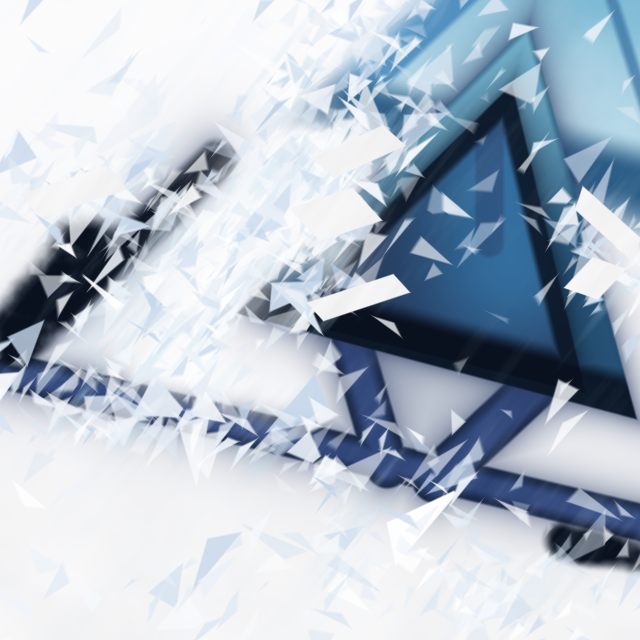
Reproduce this background procedurally as a WebGL 1 fragment shader.

```glsl
precision highp float;
uniform vec2 u_resolution;

const vec3 WHITE = vec3(.985, .985, .99);
const vec3 GREY = vec3(.74, .77, .82);
const vec3 ICE = vec3(.77, .88, .93);
const vec3 TEAL = vec3(.46, .71, .82);
const vec3 BLUE = vec3(.2, .43, .62);
const vec3 NAVY = vec3(.17, .24, .4);
const vec3 INK = vec3(.035, .065, .12);

float hash(vec2 p) {
  vec3 q = fract(p.xyx * .1031);
  q += dot(q, q.yzx + 33.33);
  return fract((q.x + q.y) * q.z);
}
float noise(vec2 p) {
  vec2 i = floor(p), f = fract(p);
  f *= f * (3. - 2. * f);
  return mix(mix(hash(i), hash(i + vec2(1, 0)), f.x),
             mix(hash(i + vec2(0, 1)), hash(i + 1.), f.x), f.y);
}
float fbm(vec2 p) {
  float sum = 0., gain = .5;
  for (int i = 0; i < 5; i++) {
    sum += gain * noise(p);
    p = p * 2.03 + 7.1;
    gain *= .5;
  }
  return sum;
}
mat2 rotation(float a) { return mat2(cos(a), sin(a), -sin(a), cos(a)); }
float fill(float d, float soft) { return 1. - smoothstep(-soft, soft, d); }

// Signed distance to a line, positive on its right
float side(vec2 p, vec2 a, vec2 b) {
  vec2 d = normalize(b - a);
  return dot(p - a, vec2(d.y, -d.x));
}
float triangle(vec2 p, vec2 a, vec2 b, vec2 c) {
  return max(side(p, a, b), max(side(p, b, c), side(p, c, a)));
}
float segment(vec2 p, vec4 s) {
  vec2 d = s.zw - s.xy;
  return length(p - s.xy - d * clamp(dot(p - s.xy, d) / dot(d, d), 0., 1.));
}
float glow(vec2 p, vec4 s, float radius) {
  float d = segment(p, s) / radius;
  return exp(-d * d);
}
// Tilted plate with slanted ends
float plate(vec2 p, vec2 center, vec2 size, float angle) {
  vec2 q = (p - center) * rotation(angle);
  return max(abs(q.x + .6 * q.y) - size.x, abs(q.y - .12 * q.x) - size.y);
}
// How thickly the debris gathers
float density(vec2 p) {
  return .1 + glow(p, vec4(.25, .48, .58, .93), .12)
    + glow(p, vec4(.07, .69, .24, .72), .07)
    + glow(p, vec4(.49, .55, .54, .77), .06)
    + .8 * glow(p, vec4(.92, .66, .97, .55), .05)
    + .7 * glow(p, vec4(.06, .38, .42, .3), .05)
    + .5 * glow(p, vec4(.55, .22, .82, .04), .11);
}
// Cover and tone of one layer of splinters
vec2 splinters(vec2 p, float scale, float angle, float stretch, float seed, float px) {
  mat2 turn = rotation(angle);
  vec2 s = vec2(scale / stretch, scale), q = p * turn * s, result = vec2(0);
  for (int j = -1; j <= 1; j++) for (int i = -1; i <= 1; i++) {
    vec2 key = floor(q) + vec2(i, j), rnd = vec2(hash(key + seed), hash(key + seed + 19.7));
    vec2 center = key + rnd, r = q - center;
    key += seed;
    if (hash(key + 41.3) > .65 * density(turn * (center / s))) continue;
    float d = max(abs(r.x) - .8, abs(r.y) - .6);
    for (int k = 0; k < 3; k++) {
      float n = float(k), a = n * 2.094 + rnd.x * 6.28 + .8 * hash(key + n * 5.3);
      d = max(d, dot(r, vec2(cos(a), sin(a))) - mix(.07, .3, rnd.y));
    }
    float cover = fill(d, scale * px) * mix(.35, 1., rnd.x);
    if (cover > result.x) result = vec2(cover, hash(key + 63.1));
  }
  return result;
}

void main() {
  vec2 p = gl_FragCoord.xy / u_resolution.y;
  float px = 1. / u_resolution.y, cloud = fbm(p * 9.);
  float streak = fbm(p * rotation(.9) * vec2(6, 45));
  vec3 col = WHITE - .05 * cloud * (1. - p.y);

  // Sky panel with diagonal and cross bars
  float diag = side(p, vec2(.469, .83), vec2(.651, 1)), below = side(p, vec2(.52, .876), vec2(1, .753));
  vec3 sky = mix(TEAL, ICE, smoothstep(-.25, 0., below) * .6 + .5 * cloud);
  sky = mix(sky, BLUE * 1.15, fill(diag - .065, .006) * .75);
  sky = mix(sky, BLUE * .85, smoothstep(-.035, .025, below));
  sky = mix(sky, BLUE, .7 * fill(segment(p, vec4(.95, 1.02, 1.01, .83)) - .009, .006));
  col = mix(col, sky, smoothstep(-.03, .04, diag) * (1. - smoothstep(.05, .15, below)));

  // Lower frame, panel and shadow
  float upper = segment(p, vec4(.025, .45, .34, .75)) - .027;
  float frame = min(segment(p, vec4(.02, .418, 1.05, .172)) - .029,
    min(segment(p, vec4(.55, .46, .605, .27)) - .033, segment(p, vec4(.83, .39, .68, .25)) - .036));
  col = mix(col, GREY, .75 * glow(p, vec4(.64, .39, .7, .32), .1));
  col = mix(col, NAVY, .45 * exp(-max(min(frame, upper), 0.) * 38.));
  vec3 metal = NAVY * mix(1.25, .75, smoothstep(-.022, -.002, frame));
  col = mix(col, metal + .12 * (streak - .5), fill(frame, .003));
  col = mix(col, INK, fill(upper, .012) * smoothstep(.13, .38, cloud));

  // Large beveled triangle
  vec2 left = vec2(.37, .51), right = vec2(.995, .345);
  float outer = triangle(p, vec2(.827, .963), left, right), base = side(p, left, right);
  float inner = triangle(p, vec2(.8, .868), vec2(.43, .505), vec2(.915, .385));
  col = mix(col, NAVY, .6 * exp(-max(outer, 0.) * 45.));
  vec3 rim = mix(BLUE * .75, TEAL, smoothstep(.55, .95, p.y));
  rim = mix(rim, BLUE * .7, .6 * smoothstep(-.012, 0., outer));
  rim = mix(rim, INK, max(.9 * smoothstep(-.075, -.045, base), .5 * exp(-max(inner, 0.) * 60.)));
  col = mix(col, rim, fill(outer, 1.5 * px));
  vec3 face = mix(NAVY * .8, BLUE, glow(p, vec4(.79, .72, .8, .59), .16));
  face = mix(face, NAVY, .45 * fill(segment(p, vec4(.765, .79, .765, .62)) - .022, .004));
  face = mix(face, INK, max(.85 * smoothstep(-.035, -.022, inner), smoothstep(-.085, -.05, base)));
  col = mix(col, face, fill(inner, 1.5 * px));

  // Dark smoke and bright mist
  float smoke = glow(p, vec4(.03, .49, .13, .61), .065) + glow(p, vec4(.88, .155, 1.02, .125), .035);
  col = mix(col, INK, smoothstep(.25, .65, smoke * (cloud + .25)));
  float mist = glow(p, vec4(.3, .5, .45, .75), .078) + .8 * glow(p, vec4(.5, .63, .52, .75), .055)
    + .7 * glow(p, vec4(.22, .43, .45, .38), .04);
  col = mix(col, WHITE, min(mist * (.55 + streak), 1.));
  col = mix(col, ICE, .45 * smoothstep(.5, .75, streak) * min(density(p), 1.));

  // Splinters from coarse to fine
  for (int i = 0; i < 7; i++) {
    float n = float(i), lean = mod(n, 3.) == 2. ? -.6 : .5 + .75 * hash(vec2(n, 3));
    vec2 chip = splinters(p, 13. + 7. * n, lean, 1.5 + .4 * n, n * 17., px);
    col = mix(col, mix(GREY + vec3(0, .05, .09), vec3(1), sqrt(chip.y)), chip.x);
  }

  // Broad white plates
  float plates = min(plate(p, vec2(.56, .535), vec2(.076, .018), .2), plate(p, vec2(.56, .763), vec2(.066, .022), .3));
  plates = min(plates, min(plate(p, vec2(.525, .665), vec2(.055, .032), .2), plate(p, vec2(.95, .65), vec2(.065, .018), -.85)));
  plates = min(plates, min(plate(p, vec2(.93, .565), vec2(.035, .026), .7), plate(p, vec2(.115, .7), vec2(.075, .023), .2)));
  col = mix(col, WHITE - .06 * streak, fill(plates, px));
  gl_FragColor = vec4(col, 1);
}
```
